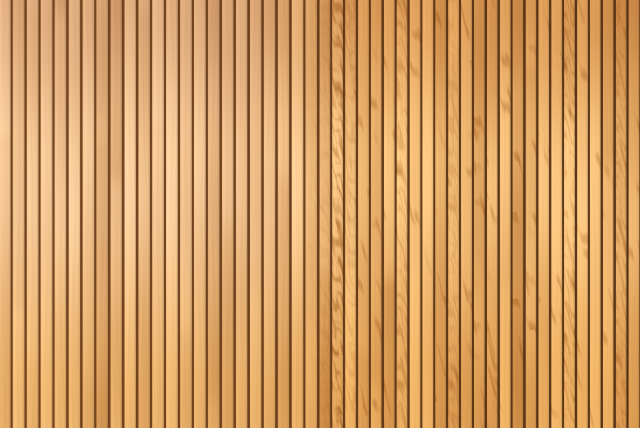
Reproduce this texture procedurally as a Shadertoy shader.

```glsl
// Wall of 48 narrow upright timber slats with dark gaps, pale on the left and golden on the right.

const float SEAM_X = 0.4974;       // where the slat pitch changes
const float SEAM_INDEX = 23.0;     // gap number at that place
const float PITCH_LEFT = 0.02178;
const float PITCH_RIGHT = 0.02013;

const vec3 GAP_BROWN = vec3(0.36, 0.20, 0.08);
const vec3 STAIN = vec3(0.83, 0.73, 0.60);

float hash(vec2 p) {
    p = fract(p * vec2(0.1031, 0.1137));
    p += dot(p, p.yx + 33.33);
    return fract((p.x + p.y) * p.x * 17.0 + p.y * 29.0);
}

float pitchAt(float x) {
    return x < SEAM_X ? PITCH_LEFT : PITCH_RIGHT;
}

// Whole part is the slat number, fraction runs from gap to gap
float slatCoord(float x) {
    return SEAM_INDEX + (x - SEAM_X) / pitchAt(x);
}

// Cellular noise: distance to the nearest point, and that point's random value
vec2 cellular(vec2 p) {
    vec2 cell = floor(p), best = vec2(9.0, 0.0);
    for (int j = -1; j <= 1; j++)
    for (int i = -1; i <= 1; i++) {
        vec2 c = cell + vec2(i, j);
        vec2 point = c + vec2(hash(c + 11.0), hash(c + 47.0));
        float d = length(p - point);
        if (d < best.x) best = vec2(d, hash(c + 83.0));
    }
    return best;
}

// Soft tone drift along one slat, from layered sines
float drift(float y, float seed) {
    return 0.5 + 0.3 * sin(y * (3.0 + 4.0 * seed) + seed * 41.0)
               + 0.2 * sin(y * (9.0 + 7.0 * seed) + seed * 97.0);
}

// Long fibres, bent by a slow wave
float grain(vec2 p, float seed) {
    float bend = p.x + 0.12 * sin(p.y * 7.0 + seed * 30.0);
    return 0.5 * sin(bend * 17.0 + seed * 60.0 + 2.0 * sin(p.y * 5.0 + seed * 9.0))
         + 0.5 * sin(bend * 31.0 + sin(p.y * 19.0 + seed * 50.0));
}

vec3 threeStops(vec3 low, vec3 mid, vec3 high, float y) {
    vec3 c = mix(low, mid, smoothstep(0.05, 0.55, y));
    return mix(c, high, smoothstep(0.6, 1.0, y));
}

// Timber under broad light: pinkish at upper left, amber at right
vec3 timber(vec2 uv) {
    vec3 left = threeStops(vec3(0.91, 0.70, 0.43), vec3(0.96, 0.79, 0.60),
                           vec3(0.87, 0.68, 0.50), uv.y);
    vec3 right = threeStops(vec3(0.92, 0.69, 0.39), vec3(0.97, 0.77, 0.50),
                            vec3(0.87, 0.63, 0.36), uv.y);
    return mix(left, right, smoothstep(0.36, 0.60, uv.x));
}

// Amount of brown stain: slat tone, drift and a soft change at a random height
float stainAmount(vec2 uv, float id) {
    float tone = hash(vec2(id, 3.0));
    float jointY = hash(vec2(id, 19.0));
    float side = smoothstep(jointY - 0.04, jointY + 0.04, uv.y);
    float part = mix(hash(vec2(id, 31.0)), hash(vec2(id, 59.0)), side);
    float strength = mix(0.65, 1.0, smoothstep(0.4, 0.65, uv.x));
    float amount = 0.55 * tone * tone + 0.45 * part * part;
    return strength * (amount + 0.35 * (drift(uv.y, tone) - 0.5));
}

// Small knots and rippled figure, mostly right of the middle
float flecks(vec2 uv, float f, float id) {
    float seed = hash(vec2(id, 71.0));
    vec2 p = vec2(f + id * 5.0, uv.y * 22.0 + f * 1.5 + seed * 9.0);
    p += 0.25 * sin(p.yx * vec2(3.1, 6.3) + seed * 20.0);
    vec2 knot = cellular(p);
    float spot = (1.0 - smoothstep(0.05, 0.5, knot.x)) * smoothstep(0.8, 0.9, knot.y);
    float ripple = smoothstep(0.3, 0.8, cellular(p * vec2(2.0, 1.7)).x);
    float figured = max(exp(-pow(id - 24.0, 2.0)), 0.6 * smoothstep(0.75, 0.95, seed));
    float rightSide = smoothstep(0.47, 0.54, uv.x);
    return rightSide * (0.55 * spot + 0.8 * figured * ripple);
}

void mainImage(out vec4 fragColor, in vec2 fragCoord) {
    vec2 uv = fragCoord / iResolution.xy;
    float s = slatCoord(uv.x);
    float id = floor(s), f = fract(s);
    float seed = hash(vec2(id, 7.0));

    // Slat surface
    vec3 color = timber(uv);
    float stain = stainAmount(uv, id) + flecks(uv, f, id);
    color *= mix(vec3(1.03), STAIN, clamp(stain, 0.0, 1.2));
    color *= 1.0 + 0.018 * grain(vec2(f, uv.y), seed);

    // Rounded faces: lit near the left edge, shaded toward the right
    float lit = smoothstep(0.08, 0.2, f) * (1.0 - smoothstep(0.2, 0.5, f));
    color += 0.035 * lit * (1.0 - 0.6 * uv.x);
    color *= 1.0 - 0.14 * smoothstep(0.72, 0.95, f);

    // Dark gaps, smoothed by about one pixel
    float gapDistance = 0.5 - abs(f - 0.5);
    float soft = max(0.045, 0.6 / (iResolution.x * pitchAt(uv.x)));
    float halfWidth = 0.075 + 0.02 * hash(vec2(floor(s + 0.5), 5.0));
    float gap = 1.0 - smoothstep(halfWidth - soft, halfWidth + soft, gapDistance);
    vec3 gapColor = GAP_BROWN * mix(1.15, 0.85, smoothstep(0.2, 0.9, uv.x));
    color = mix(color, gapColor, 0.92 * gap);

    fragColor = vec4(clamp(color, 0.0, 1.0), 1.0);
}
```
